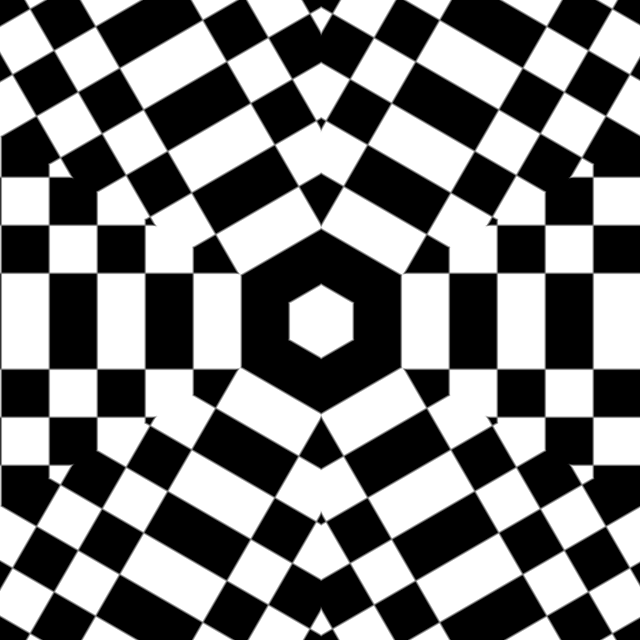
Give the GLSL for this pattern, as a three.js fragment shader.

```glsl
// Six-fold kaleidoscope of a black and white checkerboard around a hexagon.
varying vec2 vUv;

const float CELL = 0.075;
const float SOFTNESS = 0.002;

// Square wave with soft edges: +1 in even cells, -1 in odd ones
float stripes(float t) {
  float edgeDistance = CELL * (0.5 - abs(mod(t / CELL + 0.5, 2.0) - 1.0));
  return clamp(edgeDistance / SOFTNESS, -1.0, 1.0);
}

// Checkerboard mirrored about its axis, so the middle row is two cells wide
float checker(vec2 p) {
  float across = max(abs(p.y), 0.5 * CELL);
  return 0.5 - 0.5 * stripes(p.x - 0.05) * stripes(across);
}

void main() {
  // The centre sits slightly right of and below the middle
  vec2 p = abs(vUv - vec2(0.502, 0.498));

  // Fold the quadrant into the wedge below the 30 degree seam
  vec2 seamNormal = vec2(0.5, -0.8660254);
  p -= 2.0 * min(dot(p, seamNormal), 0.0) * seamNormal;
  p.y = abs(p.y);

  // Blend with the mirrored neighbour to smooth the seam
  float seamDistance = dot(p, seamNormal);
  vec2 neighbour = p - 2.0 * seamDistance * seamNormal;
  float ownShare = clamp(0.5 + 0.5 * seamDistance / SOFTNESS, 0.0, 1.0);
  float shade = mix(checker(neighbour), checker(p), ownShare);

  gl_FragColor = vec4(vec3(shade), 1.0);
}
```
